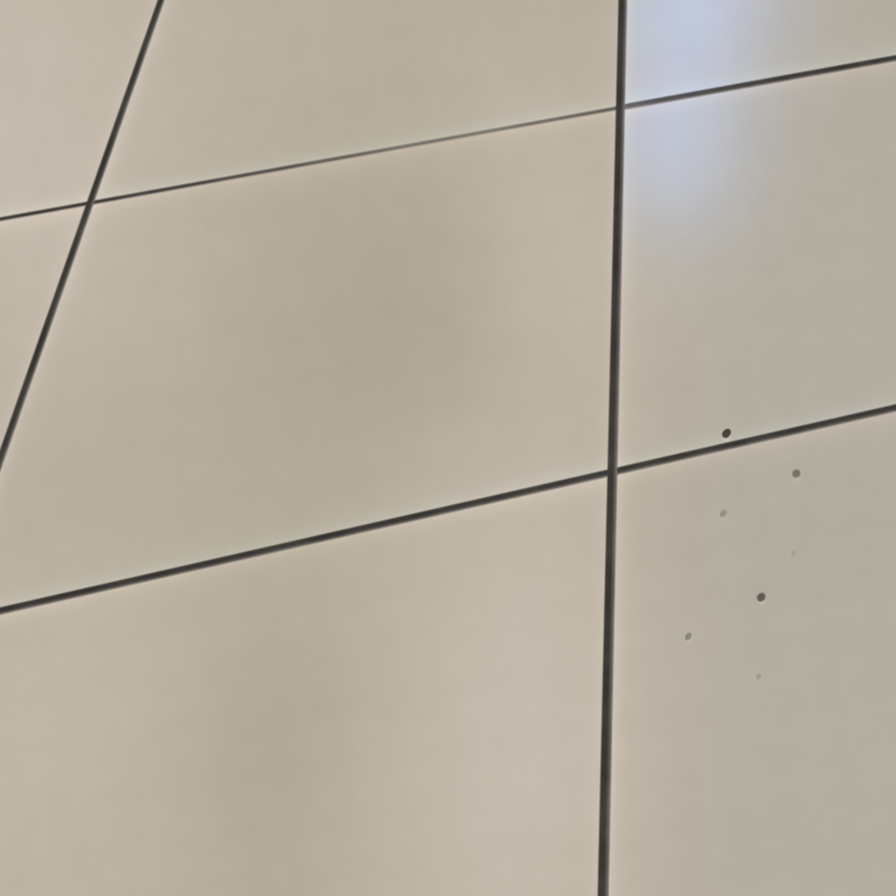
This texture is drawn by a WebGL 2 fragment shader. Its source:

```glsl
#version 300 es
precision highp float;

uniform vec2 u_resolution;
out vec4 fragColor;

float hash(vec2 cell) {
  return fract(sin(dot(cell, vec2(41.3, 289.1))) * 4375.5);
}

// Soft elliptical patch of light or shade
float patchAt(vec2 p, vec2 center, vec2 radius) {
  vec2 q = (p - center) / radius;
  return exp(-dot(q, q));
}

// Cloudy mottling from warped, layered sines, about -1 to 1
float mottle(vec2 p) {
  float sum = 0.0, weight = 0.5;
  for (int i = 0; i < 5; i++) {
    p = mat2(0.8, 0.6, -0.6, 0.8) * p * 1.9 + 1.7;
    p += 0.6 * sin(p.yx * 0.7);
    sum += weight * sin(p.x) * sin(p.y);
    weight *= 0.6;
  }
  return sum;
}

// Perspective floor plane: grout lines fall on whole numbers
vec2 floorPlane(vec2 p) {
  vec2 plane = vec2(0.589 * p.x - 0.206 * p.y + 0.100,
                    -0.183 * p.x + 0.807 * p.y - 0.2566);
  return plane / (0.4985 - 0.003 * p.x - 0.193 * p.y);
}

vec3 tileColor(vec2 p, vec2 tile) {
  float cloud = mottle(p * vec2(2.2, 2.8));
  float pale = 0.36 + 0.13 * cloud + 0.12 * (hash(floor(tile)) - 0.5);
  pale += 0.42 * patchAt(p, vec2(0.58, 0.20), vec2(0.15, 0.35));
  pale += 0.40 * patchAt(p, vec2(0.02, 0.90), vec2(0.20, 0.35));
  pale += 0.22 * patchAt(p, vec2(0.05, 0.22), vec2(0.22, 0.20));
  pale += 0.25 * patchAt(p, vec2(0.62, 0.72), vec2(0.10, 0.22));
  pale -= 0.28 * patchAt(p, vec2(0.45, 0.63), vec2(0.16, 0.16));
  pale -= 0.26 * patchAt(p, vec2(0.30, 0.12), vec2(0.12, 0.25));
  vec3 color = mix(vec3(0.68, 0.65, 0.58), vec3(0.79, 0.75, 0.70), clamp(pale, 0.0, 1.0));

  // Cooler right side and the window glare
  color = mix(color, vec3(0.69, 0.67, 0.63), 0.6 * smoothstep(0.66, 0.85, p.x));
  float glare = 0.85 * patchAt(p, vec2(0.77, 1.00), vec2(0.10, 0.11))
              + 0.65 * patchAt(p, vec2(0.75, 0.83), vec2(0.085, 0.10));
  glare *= smoothstep(0.99, 1.01, tile.x);
  color = mix(color, vec3(0.76, 0.80, 0.89), min(glare, 0.9));

  // Fine surface grain
  return color + 0.006 * mottle(p * 38.0);
}

void main() {
  vec2 p = gl_FragCoord.xy / u_resolution;
  float pixel = 1.0 / u_resolution.y;
  vec2 tile = floorPlane(p);
  vec2 dx = dFdx(tile), dy = dFdy(tile);
  vec2 slope = sqrt(dx * dx + dy * dy) / pixel;
  vec2 line = round(tile);
  vec2 offset = (tile - line) / slope;
  vec2 dist = abs(offset);
  vec3 color = tileColor(p, tile);

  // Joint half widths: the far cross joint is thin, fuller past the long joint
  float rightSide = smoothstep(0.98, 1.02, tile.x);
  vec2 halfWidth = vec2(mix(0.0040, 0.0053, line.x) * (1.15 - 0.25 * p.y),
                        0.0040 - line.y * (0.0018 - 0.0011 * rightSide));

  // Pale worn rims, cool above and warm below the cross joints
  vec2 rim = exp(-max(dist - halfWidth, 0.0) / 0.008);
  color += 0.07 * rim.y * mix(vec3(1.0, 0.75, 0.6), vec3(0.7, 0.9, 1.0), step(0.0, offset.y));
  color += 0.06 * rim.x * mix(0.5, 1.0, step(0.0, offset.x));

  // Chips and pits scattered on the right
  for (int i = 1; i <= 7; i++) {
    float n = float(i);
    vec2 center = vec2(0.765, 0.2) + vec2(0.16, 0.32) * fract(n * vec2(0.7549, 0.5698));
    vec2 q = p - center;
    q = mat2(0.85, 0.53, -0.53, 0.85) * q;
    q.x *= 1.0 + 0.7 * hash(vec2(n, 2.0));
    float radius = 0.003 + 0.0004 * n + 0.0012 * mottle(p * 90.0);
    float strength = n * n / 49.0;
    float chip = 1.0 - smoothstep(radius - 0.002, radius + 0.0015, length(q));
    float lip = patchAt(q, vec2(0.004, -0.004), vec2(0.004));
    color += 0.08 * strength * lip;
    color = mix(color, vec3(0.24, 0.22, 0.19), chip * (0.12 + 0.8 * strength));
  }

  // Grout: dark core, lighter flank on one side
  float soft = 0.0012 + 0.5 * pixel;
  vec2 cover = 1.0 - smoothstep(halfWidth - soft, halfWidth + soft, dist);
  float faded = line.y * patchAt(p, vec2(0.52, 0.85), vec2(0.24, 0.3));
  cover.y *= 1.0 - 0.45 * faded;
  vec2 flank = smoothstep(-0.1, 1.1, offset / halfWidth * vec2(1.0, -1.0));
  float wear = 0.04 * mottle(p * 25.0);
  vec3 darkGrout = vec3(0.23, 0.22, 0.21) + wear;
  vec3 lightGrout = vec3(0.46, 0.44, 0.42) + wear;
  color = mix(color, mix(darkGrout, lightGrout, flank.y), cover.y);
  color = mix(color, mix(darkGrout, lightGrout, flank.x), cover.x);

  fragColor = vec4(clamp(color, 0.0, 1.0), 1.0);
}
```
